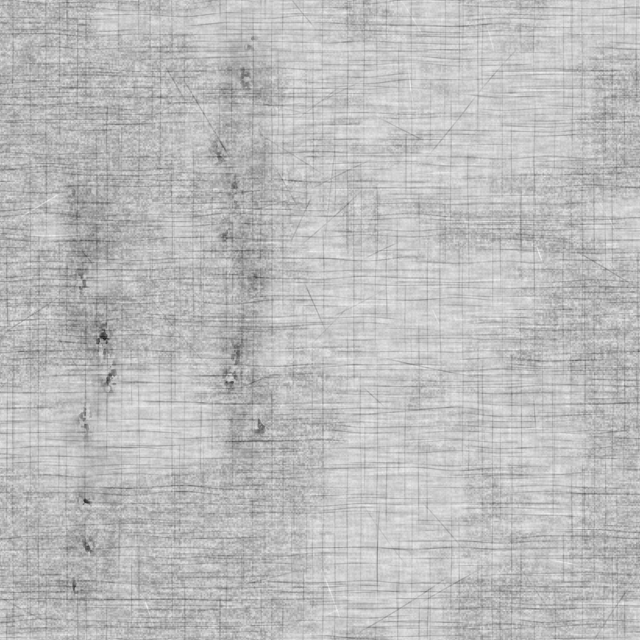
This texture is drawn by a WebGL 2 fragment shader. Its source:

```glsl
#version 300 es
precision highp float;
// Worn grey cloth: broken horizontal and vertical threads over soft grainy
// patches, two vertical stain bands with dark flecks, and loose scratches.
// Built from stretched value noise, jittered line cells and looped segments.
uniform vec2 u_resolution;
out vec4 fragColor;

float hash(vec2 p) {
  vec3 q = fract(vec3(p.xyx) * 0.1031);
  q += dot(q, q.yzx + 33.33);
  return fract((q.x + q.y) * q.z);
}

float noise(vec2 p) {
  vec2 i = floor(p), f = fract(p);
  f = f * f * (3.0 - 2.0 * f);
  return mix(mix(hash(i), hash(i + vec2(1, 0)), f.x),
             mix(hash(i + vec2(0, 1)), hash(i + vec2(1, 1)), f.x), f.y);
}

float fbm(vec2 p) {
  float sum = 0.0, amp = 0.5;
  for (int i = 0; i < 5; i++) {
    sum += amp * noise(p);
    p = p * 2.03 + 17.1;
    amp *= 0.5;
  }
  return sum;
}

// Thin lines running along x, one per cell in y, broken into random lengths.
float threads(vec2 p, float count, float wobble, float cover, float pixel) {
  float y = p.y * count + wobble * (noise(p * vec2(14.0, 30.0) + 5.0) - 0.5);
  float row = floor(y);
  float offset = 0.25 + 0.5 * hash(vec2(row, count));
  float dist = abs(fract(y) - offset) / count;
  float line = 1.0 - smoothstep(0.0002, 0.0006 + pixel, dist);
  float broken = noise(vec2(p.x * 9.0 + row * 3.7, row * 7.3 + count));
  float worn = noise(vec2(p.x * 70.0, row * 5.1 + 40.0));
  return line * smoothstep(1.0 - cover, 1.25 - cover, broken) * (0.35 + 0.65 * worn);
}

// Straight scratches scattered at random angles.
float scratches(vec2 p, int count, float seed, float reach, float pixel) {
  float sum = 0.0;
  for (int i = 0; i < count; i++) {
    vec2 id = vec2(float(i) * 3.0 + 1.0, seed);
    vec2 q = p - vec2(hash(id), hash(id + 11.0));
    float angle = 6.2832 * hash(id + 23.0);
    vec2 dir = vec2(cos(angle), sin(angle));
    float along = dot(q, dir);
    float size = reach * (0.25 + hash(id + 37.0));
    float across = dot(q, vec2(-dir.y, dir.x)) + along * along * (hash(id + 41.0) - 0.5);
    float line = 1.0 - smoothstep(0.0002, 0.0006 + pixel, abs(across));
    sum += line * (1.0 - smoothstep(0.4, 1.0, abs(along) / size)) * (0.4 + 0.6 * hash(id + 53.0));
  }
  return min(sum, 1.0) * (0.3 + 0.7 * noise(p * 60.0 + seed));
}

// Soft vertical band between two heights.
float band(vec2 p, float x, float width, float low, float high) {
  float edge = 0.025 * (fbm(p * vec2(30.0, 12.0)) - 0.5);
  float side = 1.0 - smoothstep(width * 0.5, width * 1.3, abs(p.x - x + edge));
  return side * smoothstep(low - 0.08, low + 0.08, p.y) * (1.0 - smoothstep(high - 0.08, high + 0.08, p.y));
}

// Small upright clusters of flecks along both stain bands.
float flecks(vec2 p) {
  float sum = 0.0;
  for (int i = 0; i < 18; i++) {
    vec2 id = vec2(float(i), 71.0);
    float right = float(i % 2);
    vec2 center = vec2(mix(0.145, 0.375, right) + 0.07 * (hash(id) - 0.5),
                       0.06 + 0.22 * right + (float(i / 2) + hash(id + 9.0)) * 0.075);
    vec2 q = (p - center) / vec2(0.013, 0.012 + 0.022 * hash(id + 19.0));
    sum += exp(-dot(q, q) * 1.4) * (0.3 + 0.7 * hash(id + 29.0));
  }
  float crumbs = 0.65 * noise(p * vec2(190.0, 120.0)) + 0.35 * noise(p * 330.0);
  return min(sum, 1.0) * smoothstep(0.38, 0.72, crumbs);
}

void main() {
  vec2 p = gl_FragCoord.xy / u_resolution;
  float pixel = 0.9 / min(u_resolution.x, u_resolution.y);

  // Worn patches with streaked borders
  float cloud = fbm(p * vec2(5.0, 6.0) + 3.0);
  cloud += 0.20 * (noise(p * vec2(11.0, 90.0)) - 0.5) + 0.14 * (noise(p * vec2(75.0, 9.0)) - 0.5);
  cloud += 0.08 * (1.0 - smoothstep(0.1, 0.55, p.x));
  float patches = smoothstep(0.38, 0.68, cloud);
  float stain = max(band(p, 0.145, 0.045, 0.08, 0.72), band(p, 0.38, 0.04, 0.25, 0.98));
  float mottle = fbm(p * vec2(60.0, 28.0) + 8.0);

  float tone = 0.812 - 0.085 * patches;
  tone -= stain * (0.035 + 0.20 * (mottle - 0.42));

  // Cloth fibres and speckle
  tone += 0.10 * (noise(p * vec2(45.0, 290.0)) - 0.5);
  tone += 0.045 * (noise(p * vec2(270.0, 40.0)) - 0.5);
  tone += (0.06 + 0.11 * patches) * (noise(p * 410.0) - 0.5);
  tone += (0.03 + 0.06 * patches) * (noise(p * vec2(150.0, 230.0) + 60.0) - 0.5);

  // Threads in both directions
  tone -= 0.15 * threads(p, 115.0, 0.9, 0.62, pixel);
  tone -= 0.12 * threads(p + 0.37, 71.0, 0.5, 0.6, pixel);
  tone += 0.07 * threads(p + 0.71, 83.0, 0.3, 0.5, pixel);
  tone -= 0.12 * threads(p.yx, 62.0, 0.15, 0.55, pixel);
  tone -= 0.09 * threads(p.yx + 0.53, 37.0, 0.08, 0.6, pixel);

  // Pale strip ending in a crisp seam at both side edges
  float strip = smoothstep(0.489 - pixel, 0.489 + pixel, p.y) * (1.0 - smoothstep(0.495, 0.53, p.y));
  tone += 0.055 * strip * (1.0 - smoothstep(0.04, 0.1, abs(fract(p.x + 0.48) - 0.5)));

  // Scratches and dark flecks
  tone -= 0.17 * scratches(p, 44, 5.0, 0.09, pixel);
  tone += 0.16 * scratches(p, 22, 90.0, 0.045, pixel);
  tone -= 0.42 * flecks(p);

  fragColor = vec4(vec3(clamp(tone, 0.12, 0.93)), 1.0);
}
```
